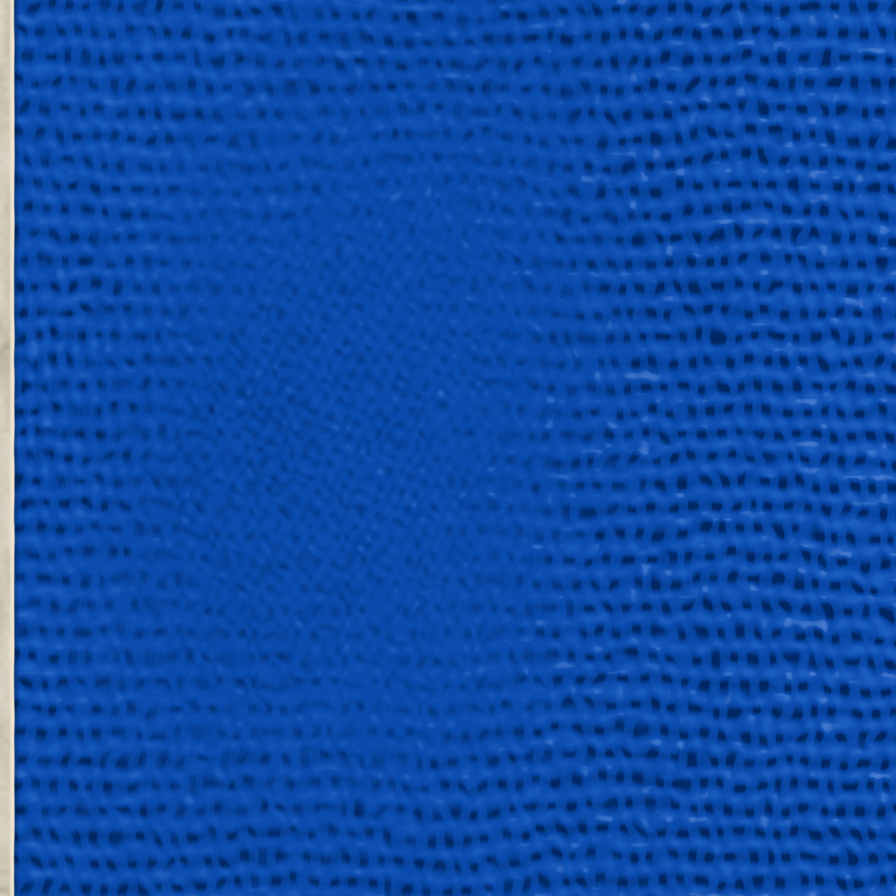
Give the GLSL for this texture, as a WebGL 2 fragment shader.

```glsl
#version 300 es
precision highp float;
// Blue woven cloth beside a narrow pale strip on the left edge.
// Staggered gaps between 36 horizontal threads are built from cosines, then
// bent and worn by value noise; the weave softens and tightens near the centre.
uniform vec2 u_resolution;
out vec4 fragColor;

const float TAU = 6.2831853;

float hash(vec2 cell) {
    uvec2 q = uvec2(ivec2(cell)) * uvec2(1597334673u, 3812015801u);
    uint n = (q.x ^ q.y) * 1597334673u;
    n = (n ^ (n >> 15)) * 2246822519u;
    return float((n ^ (n >> 13)) >> 8) / 16777216.0;
}

float noise(vec2 p) {
    vec2 i = floor(p), f = fract(p);
    f = f * f * (3.0 - 2.0 * f);
    return mix(mix(hash(i), hash(i + vec2(1, 0)), f.x),
               mix(hash(i + vec2(0, 1)), hash(i + vec2(1, 1)), f.x), f.y);
}

// Wave along one thread, shifted half a step on every other row
float staggered(float column, float row) {
    return cos(TAU * (column + 0.5 * mod(row, 2.0)));
}

// Relief of the cloth, about -1 in the gaps and +1 on the threads
float weave(vec2 uv, float openness) {
    vec2 bend = vec2(noise(uv * vec2(5, 9)), noise(uv * vec2(6, 5) + 31.0)) - 0.5;
    vec2 jitter = vec2(noise(uv * 48.0 + 7.0), noise(uv * 55.0 + 83.0)) - 0.5;
    float column = uv.x * 46.0 + bend.x * 0.9 + jitter.x * 0.55;
    float row = uv.y * 36.0 + bend.y * 0.6 + jitter.y * 0.35;

    float crest = 0.5 + 0.5 * cos(TAU * row);
    float gap = 1.0 - crest;
    float hole = smoothstep(-0.5, 0.7, staggered(column, floor(row)));
    float bump = staggered(column + 0.25, floor(row + 0.5));
    float coarse = 0.75 * crest - gap * (0.15 + 0.95 * hole) + 0.22 * crest * bump;

    // Tighter over-and-under pattern where the cloth is dense
    float fine = cos(TAU * column * 1.25) * cos(TAU * row)
               + 0.5 * cos(TAU * (row * 1.5 + column * 0.5));
    float ribs = cos(TAU * uv.x * 58.0 + jitter.x);
    float ribbed = smoothstep(0.3, 0.05, uv.x) * smoothstep(0.2, 0.02, abs(uv.y - 0.56));
    return mix(fine * 0.55, coarse, openness) + 0.3 * ribs * ribbed;
}

vec3 clothColour(float tone) {
    vec3 colour = mix(vec3(0.0, 0.15, 0.39), vec3(0.02, 0.24, 0.57), smoothstep(0.0, 0.33, tone));
    colour = mix(colour, vec3(0.04, 0.295, 0.68), smoothstep(0.25, 0.6, tone));
    return mix(colour, vec3(0.11, 0.37, 0.75), smoothstep(0.58, 1.0, tone));
}

vec3 cloth(vec2 uv) {
    // Dense oval in the middle, open weave towards the right and the ends
    vec2 fromDense = (uv - vec2(0.4 + 0.12 * (uv.y - 0.5), 0.52)) * vec2(1.0, 0.62);
    float openness = smoothstep(0.04, 0.36, length(fromDense) + 0.08 * (noise(uv * 9.0) - 0.5));
    float contrast = mix(0.23, 0.36, openness) + 0.12 * smoothstep(0.55, 1.0, uv.x);

    float relief = weave(uv, openness);
    float grain = noise(uv * vec2(85, 120)) - 0.5;
    float shade = noise(uv * 4.0 + 17.0) - 0.5;
    float tone = 0.5 + contrast * relief + 0.2 * grain + 0.08 * shade;
    vec3 colour = clothColour(tone);

    // Worn pale fibres on the raised threads
    float fleck = smoothstep(0.72, 0.96, noise(uv * vec2(75, 105) + 211.0));
    float worn = fleck * smoothstep(0.1, 0.7, relief) * mix(0.2, 0.6, smoothstep(0.3, 0.9, uv.x));
    return mix(colour, vec3(0.36, 0.53, 0.84), worn);
}

vec3 paleStrip(vec2 uv) {
    float stain = noise(uv * vec2(90, 22) + 5.0);
    float speck = noise(uv * 150.0);
    vec3 colour = mix(vec3(0.76, 0.73, 0.66), vec3(0.88, 0.85, 0.79), stain * 0.7 + speck * 0.3);
    float smudge = smoothstep(0.05, 0.0, abs(uv.y - 0.62)) + smoothstep(0.08, 0.0, uv.y);
    colour -= 0.2 * smudge * speck * vec3(0.9, 0.85, 1.0);
    return mix(colour, vec3(0.93, 0.89, 0.82), smoothstep(0.009, 0.014, uv.x));
}

void main() {
    vec2 uv = gl_FragCoord.xy / u_resolution;
    float edge = 0.016 + 0.0008 * (noise(vec2(uv.y * 40.0, 3.0)) - 0.5);
    float blur = max(0.0012, 0.75 / u_resolution.x);

    // Cloth darkens where it meets the strip
    vec3 fabric = cloth(uv) * mix(0.72, 1.0, smoothstep(edge, edge + 0.007, uv.x));
    vec3 colour = mix(paleStrip(uv), fabric, smoothstep(edge - blur, edge + blur, uv.x));
    fragColor = vec4(colour, 1.0);
}
```
